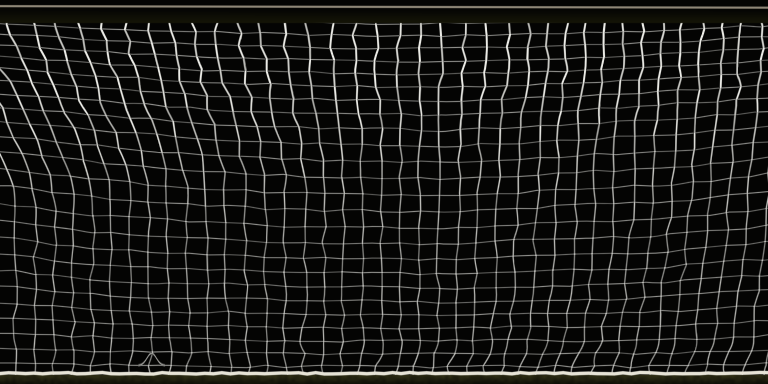
This pattern is drawn by a Shadertoy shader. Its source:

```glsl
// A floodlit goal net at night, sagging between a dark crossbar and a pale ground line.

const float PI = 3.14159265;

// Net layout, in canvas heights (x runs 0..2, y runs 0..1)
const float NET_TOP = 0.94;
const float NET_BOTTOM = 0.03;
const float COLUMN_STEP = 0.0503;
const float COLUMN_START = 0.039;
const float ROW_COUNT = 24.5;
const float ROW_BUNCHING = 0.024;   // rows crowd near the top and bottom
const float SAG = 0.07;             // drop of the middle below the sides
const float LEFT_LEAN = 0.216;
const float RIGHT_LEAN = 0.031;
const vec2 KNOT_JITTER = vec2(0.24, 0.16);
const vec2 SLACK = vec2(0.30, 0.26);

// Cord half widths and brightness
const float UPRIGHT_WIDTH_TOP = 0.0025;
const float UPRIGHT_WIDTH_LOW = 0.0017;
const float ROW_WIDTH = 0.0013;
const float UPRIGHT_LIGHT_TOP = 1.0;
const float UPRIGHT_LIGHT_LOW = 0.68;
const float ROW_LIGHT = 0.56;

const vec3 NIGHT = vec3(0.016, 0.016, 0.012);
const vec3 CORD = vec3(0.92, 0.92, 0.90);
const vec3 BAR = vec3(0.075, 0.075, 0.025);
const vec3 BAR_EDGE = vec3(0.56, 0.53, 0.47);
const vec3 GROUND_LINE = vec3(0.90, 0.89, 0.84);
const vec3 GRASS = vec3(0.20, 0.20, 0.09);

vec2 hash22(vec2 p) {
    vec3 q = fract(p.xyx * vec3(0.1031, 0.1030, 0.0973));
    q += dot(q, q.yzx + 33.33);
    return fract((q.xx + q.yz) * q.zy);
}

// Bilinear noise in -0.5..0.5: cords stay straight between knots
vec2 knotNoise(vec2 p) {
    vec2 i = floor(p), f = p - i;
    vec2 low = mix(hash22(i), hash22(i + vec2(1, 0)), f.x);
    vec2 high = mix(hash22(i + vec2(0, 1)), hash22(i + vec2(1, 1)), f.x);
    return mix(low, high, f.y) - 0.5;
}

float netDepth(float y) {
    return (NET_TOP - y) / (NET_TOP - NET_BOTTOM);
}

// Canvas point to (column, row); whole numbers lie on cords
vec2 netCoords(vec2 p) {
    float depth = netDepth(p.y);

    // Uprights lean inward near the top and drift left at the lower right
    float lean = LEFT_LEAN * pow(max(0.0, 1.0 - p.x / 1.354), 1.2) - RIGHT_LEAN;
    float x = p.x + lean * (1.0 - smoothstep(-0.08, 0.56, depth));
    x += 0.04 * smoothstep(0.6, 2.0, p.x) * smoothstep(0.5, 1.0, depth);
    x += 0.025 * smoothstep(0.7, 1.5, p.x) * smoothstep(0.91, 1.0, depth);

    // Rows hang lower in the middle
    float side = (p.x - 1.05) / 1.05;
    float y = depth + SAG * side * side * sin(PI * clamp(0.15 + 0.85 * depth, 0.0, 1.0));
    y += ROW_BUNCHING * sin(2.0 * PI * y);

    vec2 g = vec2((x - COLUMN_START) / COLUMN_STEP, ROW_COUNT * y);
    float tangle = smoothstep(1.55, 2.0, p.x) * (1.0 - smoothstep(0.0, 0.2, depth));
    tangle += 0.6 * smoothstep(0.9, 1.0, depth);
    return g + SLACK * knotNoise(g * 0.27 + 40.0)
             + KNOT_JITTER * (1.0 + tangle) * knotNoise(g);
}

float stroke(float d, float halfWidth, float soft) {
    return 1.0 - smoothstep(halfWidth - soft, halfWidth + soft, d);
}

void mainImage(out vec4 fragColor, in vec2 fragCoord) {
    vec2 p = fragCoord / iResolution.y;
    float soft = max(0.8 / iResolution.y, 0.0012);
    float depth = netDepth(p.y);

    // Distance to the nearest cords, from the local stretch of the net
    const float E = 0.0005;
    vec2 g = netCoords(p);
    vec2 gx = (netCoords(p + vec2(E, 0)) - g) / E;
    vec2 gy = (netCoords(p + vec2(0, E)) - g) / E;
    vec2 d = abs(g - round(g)) / sqrt(gx * gx + gy * gy);

    // Uneven light on each cord segment
    float topLight = 1.0 - smoothstep(0.0, 0.65, depth);
    float uprightWear = 0.78 + 0.4 * hash22(vec2(round(g.x), floor(g.y)) + 7.0).x;
    float rowWear = 0.70 + 0.5 * hash22(vec2(floor(g.x), round(g.y)) + 91.0).y;
    float uprightWidth = mix(UPRIGHT_WIDTH_LOW, UPRIGHT_WIDTH_TOP, topLight);
    float upright = stroke(d.x, uprightWidth, soft) * uprightWear
                  * mix(UPRIGHT_LIGHT_LOW, UPRIGHT_LIGHT_TOP, topLight);
    float row = stroke(d.y, ROW_WIDTH, soft) * rowWear * ROW_LIGHT;
    float knot = 0.8 * stroke(length(d), 0.0028, soft);
    float net = max(max(upright, row), knot);

    // One loose loop of cord near the ground
    vec2 loop = p - vec2(0.395, 0.048);
    float arch = abs(loop.y - 0.032 * exp(-loop.x * loop.x / 0.0003)) * 0.6;
    net = max(net, 0.7 * stroke(arch, 0.0014, soft) * stroke(abs(loop.x), 0.035, soft));
    vec3 col = mix(NIGHT, CORD, clamp(net, 0.0, 1.0));

    // Crossbar with a lit upper edge
    float edgeY = 0.984 - 0.002 * p.x;
    float bar = smoothstep(NET_TOP - soft, NET_TOP + soft, p.y);
    vec3 barColor = mix(BAR, NIGHT, smoothstep(NET_TOP, edgeY, p.y));
    col = mix(col, barColor, bar);
    col = mix(col, BAR_EDGE, stroke(abs(p.y - edgeY), 0.0028, soft));

    // Ground line, roughened by gathered cord, above dim grass
    float rough = 0.004 * knotNoise(vec2(p.x * 45.0, 3.0)).x;
    vec3 grass = GRASS * (0.35 + 25.0 * max(p.y, 0.0)) * (0.9 + 0.4 * knotNoise(p * 110.0).x);
    col = mix(col, grass, stroke(p.y, 0.024, soft));
    col = mix(col, GROUND_LINE, stroke(abs(p.y - 0.028 - rough), 0.0045, soft));

    fragColor = vec4(col, 1.0);
}
```
